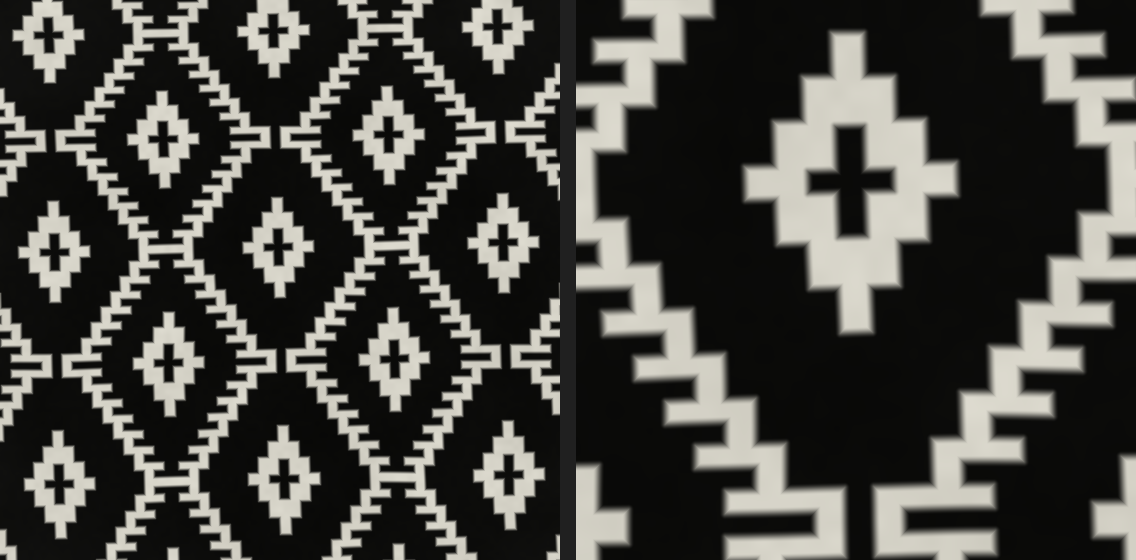
Left, the full canvas; right, a detail of the centre.
A Shadertoy shader for this pattern:

```glsl
// Woven black and cream textile: stepped diamonds with a cross cut out,
// framed by a net of toothed staircase strands. The cloth is folded into one
// quarter cell, where every motif is a union of boxes on a coarse stitch grid.

#define HALF_CELL vec2(11.25, 15.0)       // half a repeat, in stitches
#define STITCH vec2(0.01785, 0.01363)     // stitch size on the canvas
#define COLUMN_X 0.292                    // centre of one diamond column
#define SKEW vec2(0.025, 0.020)           // lean of columns and rows
#define ROW_SCALE vec2(5.172, 0.436)      // rows per canvas, and their stretch
#define WOBBLE 0.0035                     // unevenness of the weave
#define SOFTNESS 0.0036                   // blur of the edges
#define INK vec3(0.040, 0.040, 0.034)
#define CREAM vec3(0.835, 0.825, 0.780)
#define MOTTLE 0.055                      // tone variation of the threads

float hash(vec2 p) {
    vec3 q = fract(vec3(p.xyx) * 0.1031);
    q += dot(q, q.yzx + 33.33);
    return fract((q.x + q.y) * q.z);
}

float noise(vec2 p) {
    vec2 i = floor(p), f = fract(p);
    f = f * f * (3.0 - 2.0 * f);
    return mix(mix(hash(i), hash(i + vec2(1, 0)), f.x),
               mix(hash(i + vec2(0, 1)), hash(i + vec2(1, 1)), f.x), f.y);
}

// Canvas distance to a box given in stitches
float boxDist(vec2 p, vec2 lo, vec2 hi) {
    vec2 d = (abs(p - 0.5 * (lo + hi)) - 0.5 * (hi - lo)) * STITCH;
    return length(max(d, 0.0)) + min(max(d.x, d.y), 0.0);
}

float centredBox(vec2 p, vec2 halfSize) {
    return boxDist(p, -halfSize, halfSize);
}

// Four nested boxes make the stepped diamond; two more cut the cross
float diamondDist(vec2 p) {
    float d = 1e3;
    for (int i = 0; i < 4; i++) {
        float s = float(i);
        d = min(d, centredBox(p, vec2(3.55 - s, 0.75 + 2.0 * s)));
    }
    float crossHole = min(centredBox(p, vec2(0.5, 2.5)),
                          centredBox(p, vec2(1.45, 0.5)));
    return max(d, -crossHole);
}

// Staircase strand rising from the slotted tab (y = 0) to the bar (y = 15)
float strandDist(vec2 p) {
    float d = boxDist(p, vec2(0.5, -1.5), vec2(1.5, 1.5));       // tab wall
    d = min(d, boxDist(p, vec2(0.5, 0.5), vec2(4.5, 1.5)));      // tab edge
    d = min(d, boxDist(p, vec2(8.5, 14.4), vec2(14.0, 15.6)));   // bar
    for (int i = 0; i < 7; i++) {
        float k = float(i), y = 2.0 * k;
        d = min(d, boxDist(p, vec2(k + 1.5, y + 0.5), vec2(k + 4.5, y + 1.5)));
        d = min(d, boxDist(p, vec2(k + 2.5, y + 0.5), vec2(k + 3.5, y + 3.5)));
    }
    return d;
}

void mainImage(out vec4 fragColor, in vec2 fragCoord) {
    vec2 uv = fragCoord / iResolution.y;
    vec2 cloth = vec2(uv.x, 1.0 - uv.y);

    // Lean, stretch and uneven weave
    vec2 p = cloth + WOBBLE * (vec2(noise(cloth * 9.0), noise(cloth * 9.0 + 40.0)) - 0.5);
    p += SKEW * vec2(0.238 - cloth.y, cloth.x - 0.5);
    float column = (p.x - COLUMN_X) / (HALF_CELL.x * STITCH.x);
    float row = (p.y - 0.0547) * (ROW_SCALE.x - ROW_SCALE.y * (p.y - 0.441));

    // Fold into a quarter cell with a diamond at two opposite corners
    vec2 cell = abs(mod(vec2(column + 1.0, row), 2.0) - 1.0) * HALF_CELL;
    float d = min(diamondDist(cell), diamondDist(HALF_CELL - cell));
    d = min(d, strandDist(vec2(HALF_CELL.x - cell.x, cell.y)));

    float edge = max(SOFTNESS, 0.75 / iResolution.y);
    float thread = 1.0 - smoothstep(-edge, edge, d);

    // Worn threads, and a faint sheen towards the borders
    float wear = noise(cloth * 14.0) + 0.5 * noise(cloth * 90.0) - 0.75;
    float sheen = smoothstep(0.35, 0.75, length(cloth - vec2(0.53, 0.55)));
    vec3 ink = INK + 0.022 * sheen + 0.012 * wear;
    vec3 cream = CREAM + MOTTLE * wear;
    fragColor = vec4(mix(ink, cream, thread), 1.0);
}
```
